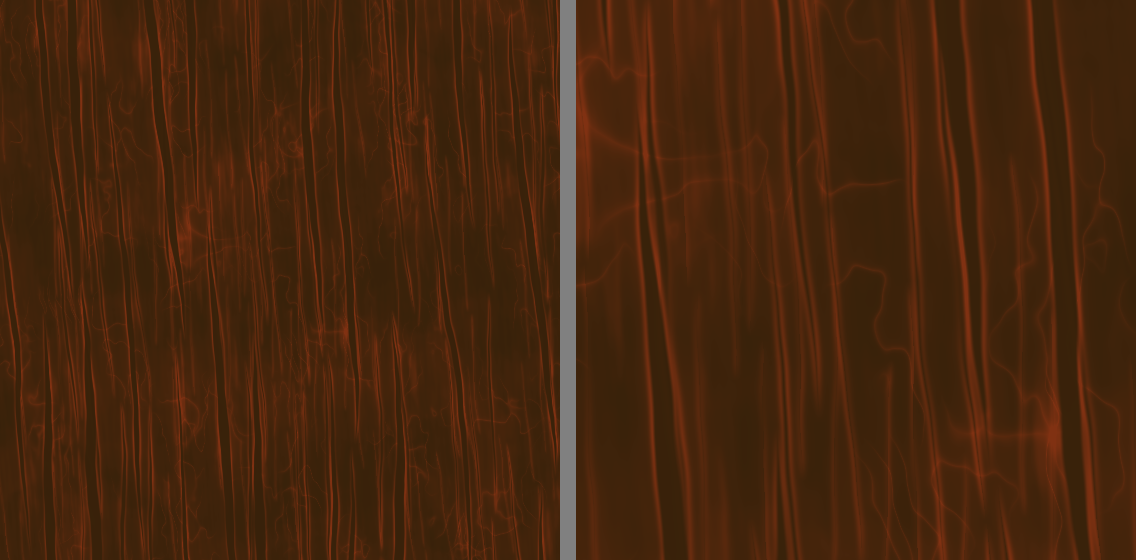
Left: the whole. Right: its middle third, enlarged.
Write a three.js fragment shader that draws this texture.

```glsl
varying vec2 vUv;

vec2 hash2(vec2 p) {
  vec3 q = fract(p.xyx * vec3(0.1031, 0.1030, 0.0973));
  q += dot(q, q.yzx + 33.33);
  return fract((q.xx + q.yz) * q.zy);
}

float cornerSlope(vec2 cell, vec2 offset) {
  float angle = 6.2832 * hash2(cell + 71.0).x;
  return dot(vec2(cos(angle), sin(angle)), offset);
}

float gradientNoise(vec2 p) {
  vec2 i = floor(p), f = fract(p);
  vec2 u = f * f * f * (f * (f * 6.0 - 15.0) + 10.0);
  vec2 e = vec2(1.0, 0.0);
  return mix(mix(cornerSlope(i, f), cornerSlope(i + e, f - e), u.x),
             mix(cornerSlope(i + e.yx, f - e.yx), cornerSlope(i + 1.0, f - 1.0), u.x), u.y);
}

float fbm(vec2 p) {
  float sum = 0.0, weight = 1.0;
  for (int i = 0; i < 4; i++) {
    sum += weight * gradientNoise(p);
    p = p * 2.03 + 17.3;
    weight *= 0.5;
  }
  return sum;
}

// Tapered leaning grooves: x is the dark core, y the glowing rim
vec2 grooves(vec2 p, float columns, float len, float halfWidth, float density, float seed) {
  float bend = 0.026 * gradientNoise(p * vec2(3.0, 1.8) + seed)
             + 0.006 * gradientNoise(p * vec2(14.0, 8.0) + seed)
             + 0.0016 * gradientNoise(p * vec2(40.0, 25.0) + seed);
  float x = (p.x + 0.06 * p.y + bend) * columns;
  vec2 result = vec2(0.0);
  for (int i = -1; i <= 1; i++) {
    float column = floor(x) + float(i);
    float y = p.y / len + 5.0 * hash2(vec2(column, seed)).x;
    vec2 id = vec2(column + seed * 3.0, floor(y) + 40.0);
    vec2 place = hash2(id), look = hash2(id + 113.0);
    float along = fract(y);
    float taper = pow(sin(3.1416 * along), 0.7);
    float center = column + 0.5 + 0.8 * (place.x - 0.5);
    float dx = (x - center) / columns + (along - 0.5) * (look.x - 0.5) * 0.07 * len;
    float d = abs(dx) - halfWidth * (0.4 + 0.8 * look.y) * taper;
    float present = step(place.y, density) * smoothstep(0.0, 0.35, taper);
    float core = smoothstep(0.0, -0.0026, d) * present;
    float side = column * 3.7 + sign(dx) * 1.3;
    float wear = clamp(0.62 + 1.2 * gradientNoise(vec2(side, p.y * 8.0 + seed)), 0.12, 1.0);
    float outside = max(d, 0.0);
    float glow = 0.82 * exp(-outside * outside / 0.000004) + 0.18 * exp(-outside / 0.006);
    float rim = glow * smoothstep(-0.0022, 0.0003, d) * wear * present;
    result = max(result, vec2(core, rim));
  }
  return result;
}

// Thin curling lines along the zero level of a warped noise
float veins(vec2 p, vec2 scale, float seed) {
  vec2 warp = vec2(fbm(p * vec2(9.0, 6.0) + seed), gradientNoise(p * 8.0 - seed));
  float level = gradientNoise(p * scale + warp * 1.6 + seed);
  float patches = smoothstep(0.0, 0.3, gradientNoise(p * vec2(10.0, 6.0) + seed * 2.0));
  float fold = 0.25 * exp(-max(level, 0.0) * 9.0) * smoothstep(-0.02, 0.02, level);
  return (exp(-abs(level) * 45.0) + fold) * patches;
}

void main() {
  vec2 p = vUv;
  vec2 leaned = vec2(p.x + 0.06 * p.y, p.y);

  // Smoky ground with vertical streaks
  float blotch = fbm(p * vec2(4.0, 5.0) + 3.0 + 0.4 * fbm(p * 6.0));
  float streak = fbm(leaned * vec2(36.0, 3.5) + 9.0);
  float heat = 0.10 + 0.18 * blotch + 0.07 * streak;
  heat += 0.05 * gradientNoise(leaned * vec2(130.0, 20.0));

  // Orange smears with a hard streaky grain
  float smear = smoothstep(0.25, 0.8, fbm(leaned * vec2(26.0, 5.0) + 31.0) + 0.35 * blotch);
  float grain = 0.7 + 0.9 * gradientNoise(leaned * vec2(150.0, 14.0) + 8.0);
  heat = max(heat, 0.03) + 0.32 * smear * grain;

  // Wisps
  heat += 0.34 * veins(leaned, vec2(17.0, 4.0), 5.0);
  heat += 0.30 * veins(leaned, vec2(26.0, 8.0), 23.0);

  // Grooves from fine scratches up to deep furrows
  vec2 scratch = grooves(p, 44.0, 0.22, 0.0008, 0.5, 61.0);
  vec2 crease = grooves(p, 24.0, 0.40, 0.0034, 0.6, 37.0);
  vec2 furrow = grooves(p, 13.0, 0.85, 0.0085, 0.85, 12.0);
  heat = mix(heat, 0.05, 0.5 * scratch.x) + 0.42 * scratch.y;
  heat = mix(heat, 0.04, 0.9 * crease.x) + 0.70 * crease.y;
  heat = mix(heat, 0.03, 0.95 * furrow.x) + 0.85 * furrow.y;

  vec3 darkBrown = vec3(0.212, 0.129, 0.038);
  vec3 rust = vec3(0.50, 0.192, 0.07);
  gl_FragColor = vec4(mix(darkBrown, rust, clamp(heat, 0.0, 1.0)), 1.0);
}
```
